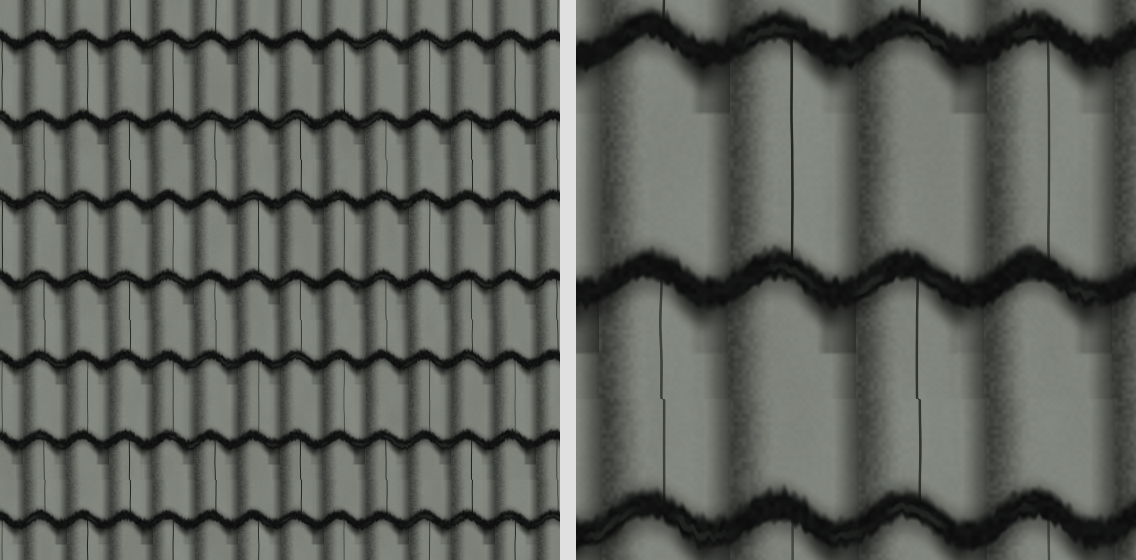
Left: the whole. Right: its middle third, enlarged.
This texture is drawn by a WebGL 2 fragment shader. Its source:

```glsl
#version 300 es
precision highp float;
uniform vec2 u_resolution;
out vec4 outColor;

#define COLUMNS 13.1
#define ROWS 7.0
#define PHASE vec2(0.571, 0.556)
#define ARCH_HEIGHT 0.12
#define BAND_HALF 0.057
#define JOINT_X 0.48
#define JOINT_HALF 0.009
#define SEAM_Y 0.44
#define GRAIN 0.07
#define CLAY vec3(0.498, 0.515, 0.485)
#define GAP vec3(0.052, 0.056, 0.053)
#define LIP vec3(0.16, 0.17, 0.16)

float hash(vec2 p) {
  vec3 q = fract(vec3(p.xyx) * 0.1031);
  q += dot(q, q.yzx + 33.33);
  return fract((q.x + q.y) * q.z);
}

float noise(vec2 p) {
  vec2 i = floor(p), f = fract(p);
  f = f * f * (3.0 - 2.0 * f);
  return mix(mix(hash(i), hash(i + vec2(1, 0)), f.x),
             mix(hash(i + vec2(0, 1)), hash(i + vec2(1, 1)), f.x), f.y);
}

// Rounded roll between short flat pans; u is the position across one column
float archProfile(float u) {
  float x = fract(u + 0.13) - 0.49;
  float side = clamp(1.0 - abs(x) / 0.44, 0.0, 1.0);
  return pow(sin(side * 1.5708), 1.5);
}

// Light across one tile: dark left flank, bright crown, shaded pan
float rollLight(float u) {
  float flank = mix(0.48, 1.0, smoothstep(0.0, 0.36, u));
  float pan = mix(1.0, 0.6, smoothstep(0.8, 1.0, u));
  return flank * pan * (1.0 - 0.035 * smoothstep(0.81, 0.83, u));
}

void main() {
  vec2 p = gl_FragCoord.xy / u_resolution;
  vec2 aa = vec2(COLUMNS, ROWS) / u_resolution;
  vec2 grid = vec2(p.x * COLUMNS, (1.0 - p.y) * ROWS) - PHASE;

  // Courses follow the arches; every other course has a slight seam
  float t = grid.y + ARCH_HEIGHT * archProfile(grid.x);
  float row = floor(t);
  float below = t - row;
  float oddRow = mod(row, 2.0);
  float aboveSeam = oddRow * (1.0 - smoothstep(-aa.y, aa.y, grid.y - row - SEAM_Y));
  float across = grid.x + 0.022 * aboveSeam;
  float column = floor(across);
  float u = across - column;
  vec2 tile = vec2(column, row) + 20.0;
  float jointed = 1.0 - mod(column + row + 1.0, 2.0);

  // Roll shading, softened where neighbouring columns meet
  float light = rollLight(u);
  float edge = min(u, 1.0 - u);
  light = mix(0.52, light, smoothstep(0.0, 0.035, edge));
  light += 0.03 * (hash(tile) - 0.5) - 0.018 * aboveSeam * hash(tile + 7.0);

  // Fine grain, rougher on the dark flank, with broad weathering
  float flankGrain = 1.0 - smoothstep(0.05, 0.45, u);
  float grain = noise(p * 420.0) - 0.5;
  light += grain * GRAIN * (0.4 + 1.6 * flankGrain);
  light += 0.04 * (noise(p * vec2(60.0, 24.0)) - 0.5);

  // Shadows cast by the course above
  light *= mix(0.62, 1.0, smoothstep(0.04, 0.17, below));
  float cheek = smoothstep(0.5, 0.7, u) * (1.0 - smoothstep(0.78, 0.95, u));
  light *= 1.0 - 0.5 * cheek * (1.0 - smoothstep(0.05, 0.2, below));
  float panShadow = smoothstep(0.68, 0.78, u) * (1.0 - smoothstep(0.24, 0.26, grid.y - row));
  light *= 1.0 - panShadow * mix(0.24, 0.1, jointed) * (0.7 + 0.6 * hash(tile + 3.0));
  light *= 1.0 - 0.3 * smoothstep(0.86, 0.97, below);
  vec3 color = CLAY * light;

  // Thin vertical joint on alternate tiles
  float wander = 0.012 * (noise(vec2(column * 9.0, p.y * 40.0)) - 0.5);
  float offset = u - JOINT_X - wander;
  float joint = 1.0 - smoothstep(JOINT_HALF - aa.x * 0.5, JOINT_HALF + aa.x * 0.7, abs(offset));
  float strength = mix(0.5, 0.95, hash(tile + 11.0));
  color *= 1.0 + 0.03 * jointed * smoothstep(0.0, 0.02, offset) * (1.0 - smoothstep(0.2, 0.3, offset));
  color = mix(color, GAP * 1.5, joint * jointed * strength);

  // Ragged dark gap between courses
  float fromGap = t - floor(t + 0.5);
  float ragged = (noise(p * vec2(330.0, 150.0)) - 0.5) * 0.028
               + (noise(p * 45.0) - 0.5) * 0.018;
  float softness = mix(0.016, 0.026, step(fromGap, 0.0)) + aa.y * 0.5;
  float gap = 1.0 - smoothstep(BAND_HALF - softness, BAND_HALF + softness, abs(fromGap + ragged));

  // Worn lip glinting inside parts of the gap
  float lip = 1.0 - smoothstep(0.006, 0.02 + aa.y, abs(fromGap - 0.012 + ragged));
  lip *= smoothstep(0.5, 0.85, noise(p * vec2(55.0, 40.0) + 5.0));
  vec3 gapColor = mix(GAP * (0.8 + 0.8 * noise(p * 300.0)), LIP, lip * 0.7);
  color = mix(color, gapColor, gap);

  outColor = vec4(color, 1.0);
}
```
